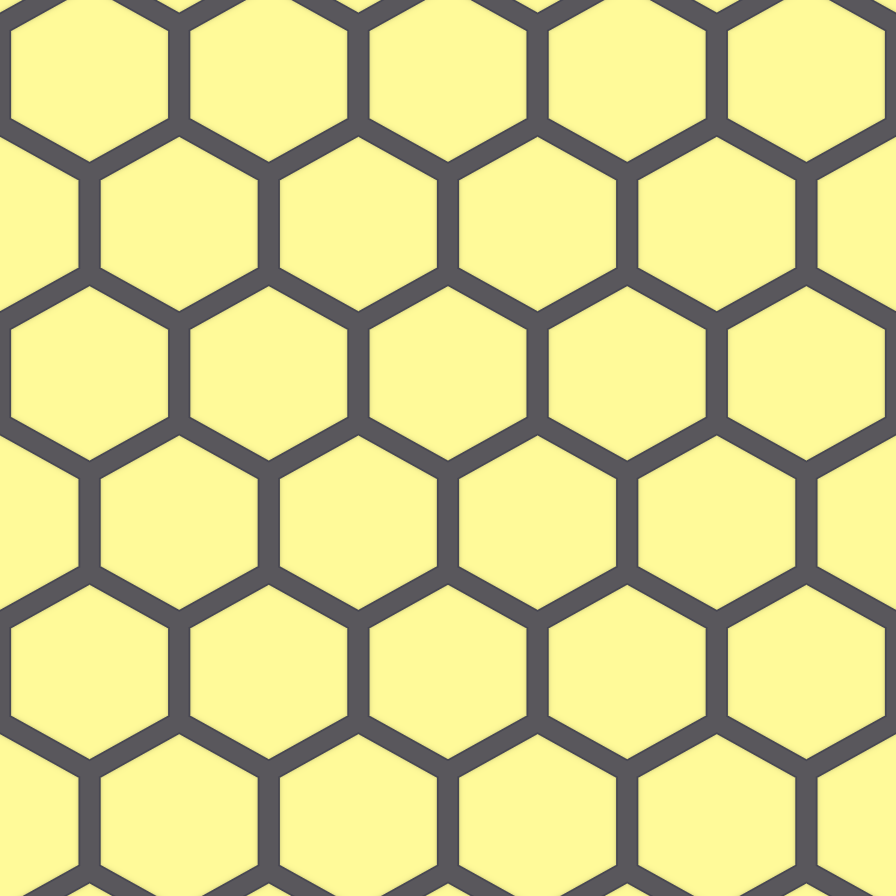
A Shadertoy shader for this pattern:

```glsl
// Honeycomb of pale yellow cells parted by flat grey walls, tiling on all sides.
// Two interleaved rectangular lattices give the cell centres; a hexagonal
// distance to the nearest one draws wall, dark rim and a faint inner shade.

#define COLUMNS 5.0          // cells across
#define ROW_PAIRS 3.0        // pairs of staggered rows, bottom to top
#define CELL_RADIUS 0.438    // centre to flat side, in cell widths
#define RIM_WIDTH 0.010      // dark edge of the walls
#define SHADE_WIDTH 0.009    // falloff of the shade inside a cell
#define SHADE_DEPTH 0.14
#define CELL_COLOR vec3(1.00, 0.98, 0.60)
#define WALL_COLOR vec3(0.35, 0.34, 0.36)
#define RIM_COLOR vec3(0.28, 0.28, 0.32)

const float SQRT3 = sqrt(3.0);
const vec2 PERIOD = vec2(1.0, SQRT3);

// Hexagonal distance with vertical flat sides
float hexDistance(vec2 p) {
    p = abs(p);
    return max(p.x, dot(p, vec2(0.5, 0.5 * SQRT3)));
}

// Distance to the nearest centre of one rectangular lattice
float latticeDistance(vec2 p, vec2 center) {
    return hexDistance(mod(p - center + 0.5 * PERIOD, PERIOD) - 0.5 * PERIOD);
}

void mainImage(out vec4 fragColor, in vec2 fragCoord) {
    // One cell is one unit wide; a row pair is one period high
    vec2 p = fragCoord / iResolution.xy * vec2(COLUMNS, ROW_PAIRS) * PERIOD;
    float pixel = COLUMNS / iResolution.x;

    float d = min(latticeDistance(p, PERIOD * vec2(0.0, 0.25)),
                  latticeDistance(p, PERIOD * vec2(0.5, 0.75)));
    float inside = CELL_RADIUS - d; // positive within a cell

    // Walls with a darker rim
    float rim = clamp((inside + RIM_WIDTH) / pixel + 0.5, 0.0, 1.0);
    vec3 wall = mix(WALL_COLOR, RIM_COLOR, rim);

    // Cell fill with a soft shade along its border
    float shade = SHADE_DEPTH * exp(-max(inside, 0.0) / SHADE_WIDTH);
    vec3 fill = CELL_COLOR * (1.0 - shade);

    float coverage = clamp(inside / pixel + 0.5, 0.0, 1.0);
    fragColor = vec4(mix(wall, fill, coverage), 1.0);
}
```
